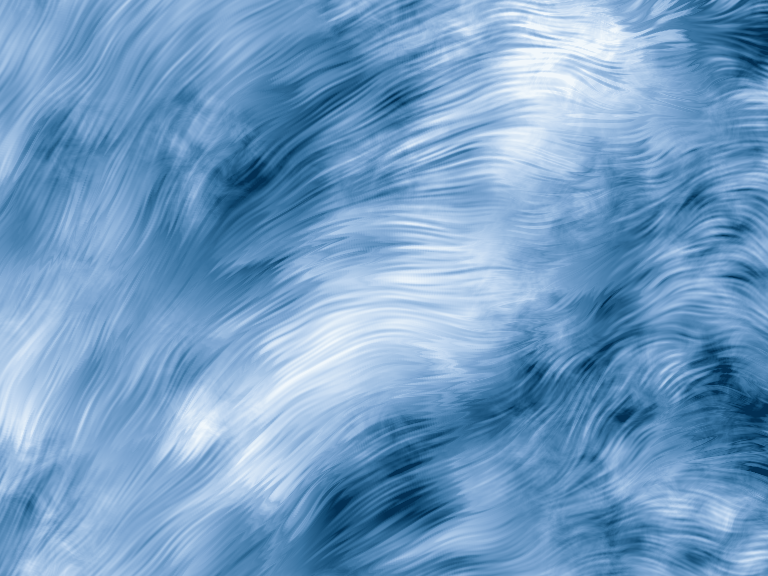
This texture is drawn by a Shadertoy shader. Its source:

```glsl
// Rushing water in long exposure: silky streaks over blue pools, pale crests and foam.
const float MEAN_TONE = 0.465;     // tone equals the red channel of the palette
const float SWELL_STRETCH = 1.8;   // length of pools and crests along the flow
const float SWELL_WARP = 0.16;     // raggedness of their outlines
const float FRINGE = 0.40;         // hairiness of their ends
const float DRIFT_GAIN = 0.30;     // broad soft variation
const float STREAK_GAIN = 0.95;    // contrast of the silky streaks
const float STREAK_STEP = 0.0045;  // spacing of samples along a streak
const int STREAK_SAMPLES = 16;     // samples in each direction
const float FOAM_GAIN = 0.40;      // contrast of the crinkled foam

// Palette from deep water to white crest, ordered by red
const vec3 WATER[8] = vec3[8](
    vec3(0.01, 0.19, 0.33), vec3(0.07, 0.29, 0.45), vec3(0.22, 0.45, 0.63),
    vec3(0.35, 0.55, 0.73), vec3(0.49, 0.65, 0.82), vec3(0.61, 0.74, 0.88),
    vec3(0.75, 0.84, 0.94), vec3(0.94, 0.97, 0.99));

// Broad swells: centre, radius, strength (negative is a dark pool)
const vec4 SWELLS[12] = vec4[12](
    vec4(0.47, 0.67, 0.14, -0.50), vec4(0.10, 0.67, 0.10, -0.26),
    vec4(1.32, 0.27, 0.10, -0.50), vec4(0.95, 0.38, 0.11, -0.34),
    vec4(1.10, 0.62, 0.10, -0.28), vec4(0.64, 0.11, 0.11, -0.28),
    vec4(1.24, 0.92, 0.10, -0.25), vec4(0.86, 0.79, 0.16, 0.30),
    vec4(0.74, 0.49, 0.15, 0.30), vec4(0.04, 0.42, 0.13, 0.30),
    vec4(0.50, 0.31, 0.14, 0.26), vec4(1.04, 0.91, 0.07, 0.30));

// Pseudo-random gradient for a lattice cell
vec2 cellGradient(ivec2 cell) {
    uint h = uint(cell.x) * 1597u + uint(cell.y) * 51749u;
    h = (h ^ (h >> 15)) * 73471u + 9781u;
    h = (h ^ (h >> 13)) * 60493u;
    h ^= h >> 16;
    return vec2(h & 1023u, (h >> 10) & 1023u) / 511.5 - 1.0;
}

float gradientNoise(vec2 p) {
    vec2 cell = floor(p), f = p - cell;
    ivec2 i = ivec2(cell);
    vec2 u = f * f * f * (f * (f * 6.0 - 15.0) + 10.0);
    float a = dot(cellGradient(i), f);
    float b = dot(cellGradient(i + ivec2(1, 0)), f - vec2(1, 0));
    float c = dot(cellGradient(i + ivec2(0, 1)), f - vec2(0, 1));
    float d = dot(cellGradient(i + ivec2(1, 1)), f - vec2(1, 1));
    return mix(mix(a, b, u.x), mix(c, d, u.x), u.y);
}

float fbm(vec2 p) {
    float sum = 0.0, amp = 0.6;
    for (int i = 0; i < 5; i++) {
        sum += amp * gradientNoise(p);
        p = mat2(1.6, 1.2, -1.2, 1.6) * p + 7.3;
        amp *= 0.62;
    }
    return sum;
}

// The water grows choppier to the right
float turbulence(vec2 p) { return smoothstep(0.7, 1.2, p.x); }

// Steep flow at the left that arches over toward the right
vec2 flowDirection(vec2 p) {
    vec2 toArch = p - vec2(0.76, 0.46), toRise = p - vec2(0.98, 0.38);
    float angle = 1.1 - 0.85 * p.x, chop = turbulence(p);
    angle -= 0.75 * exp(-22.0 * dot(toArch, toArch));
    angle += 1.0 * exp(-35.0 * dot(toRise, toRise));
    angle += (0.6 + 1.0 * chop) * gradientNoise(p * 3.0 + 4.7);
    angle += (0.45 + 0.7 * chop) * gradientNoise(p * 10.0 + 21.3);
    return vec2(cos(angle), sin(angle));
}

float swellTone(vec2 p) {
    vec2 q = p + SWELL_WARP * vec2(fbm(p * 5.0), fbm(p * 5.0 + 31.7));
    float tone = DRIFT_GAIN * gradientNoise(q * 3.2 + 12.4);
    for (int i = 0; i < SWELLS.length(); i++) {
        vec4 swell = SWELLS[i];
        vec2 along = flowDirection(swell.xy), d = (q - swell.xy) / swell.z;
        d = vec2(dot(d, along) / SWELL_STRETCH, dot(d, vec2(-along.y, along.x)));
        tone += swell.w * exp(-pow(dot(d, d), 1.3));
    }
    return tone;
}

// Soft clouds to hair-fine threads, before they are drawn out by the flow
float threadNoise(vec2 p) {
    return 0.45 * gradientNoise(p * 9.0) + 0.36 * gradientNoise(p * 22.0 + 5.1)
         + 0.42 * gradientNoise(p * 60.0 + 9.4) + 1.05 * gradientNoise(p * 140.0 + 2.8);
}

// Average of the thread noise along the flow line through p
float streakTone(vec2 p) {
    float stride = STREAK_STEP * mix(1.0, 0.5, turbulence(p));
    float sum = threadNoise(p), total = 1.0;
    for (float side = -1.0; side < 2.0; side += 2.0) {
        vec2 q = p;
        for (int i = 1; i <= STREAK_SAMPLES; i++) {
            q += side * stride * flowDirection(q);
            float weight = 1.0 - float(i) / float(STREAK_SAMPLES + 1);
            sum += weight * threadNoise(q);
            total += weight;
        }
    }
    return sum / total;
}

// Crinkled foam in patches, densest in the choppy water
float foamTone(vec2 p) {
    float patches = smoothstep(-0.1, 0.3, gradientNoise(p * 4.5 + 17.2) + 0.25 * turbulence(p));
    vec2 q = p + 0.04 * vec2(gradientNoise(p * 16.0), gradientNoise(p * 16.0 + 8.6));
    return patches * fbm(mat2(11.0, -9.0, 7.0, 16.0) * q);
}

vec3 waterColor(float tone) {
    vec3 color = WATER[0];
    for (int i = 1; i < WATER.length(); i++) {
        float low = WATER[i - 1].r, high = WATER[i].r;
        color = mix(color, WATER[i], clamp((tone - low) / (high - low), 0.0, 1.0));
    }
    return color;
}
void mainImage(out vec4 fragColor, in vec2 fragCoord) {
    vec2 p = fragCoord / iResolution.y;
    float streak = streakTone(p), tone = MEAN_TONE + STREAK_GAIN * streak;
    tone += swellTone(p + FRINGE * streak * flowDirection(p)) + FOAM_GAIN * foamTone(p);
    fragColor = vec4(waterColor(tone), 1.0);
}
```
